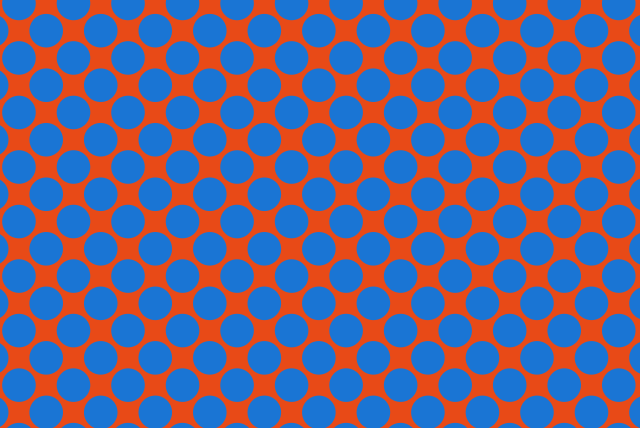
This pattern is drawn by a Shadertoy shader. Its source:

```glsl
// Staggered blue polka dots on a flat orange ground.

const vec3 ORANGE = vec3(0.91, 0.29, 0.09);
const vec3 BLUE = vec3(0.10, 0.46, 0.83);

// Lengths are fractions of the canvas height.
const float PERIOD = 0.1274;
const float RADIUS = 0.0392;
const vec2 ANCHOR = vec2(-0.0027, 0.0461); // one dot centre, from mid canvas

// Distance to the nearest point of a square grid.
float gridDistance(vec2 p, float period) {
    return length((fract(p / period + 0.5) - 0.5) * period);
}

// Signed distance to dots on a grid and on its half-step shifted copy.
float staggeredDots(vec2 p, float period, float radius) {
    float corners = gridDistance(p, period);
    float centres = gridDistance(p - 0.5 * period, period);
    return min(corners, centres) - radius;
}

// Coverage of a shape, smoothed over one pixel.
float coverage(float dist, float pixel) {
    return clamp(0.5 - dist / pixel, 0.0, 1.0);
}

void mainImage(out vec4 fragColor, in vec2 fragCoord) {
    float pixel = 1.0 / iResolution.y;
    vec2 p = (fragCoord - 0.5 * iResolution.xy) * pixel;

    float dots = staggeredDots(p - ANCHOR, PERIOD, RADIUS);
    fragColor = vec4(mix(ORANGE, BLUE, coverage(dots, pixel)), 1.0);
}
```
